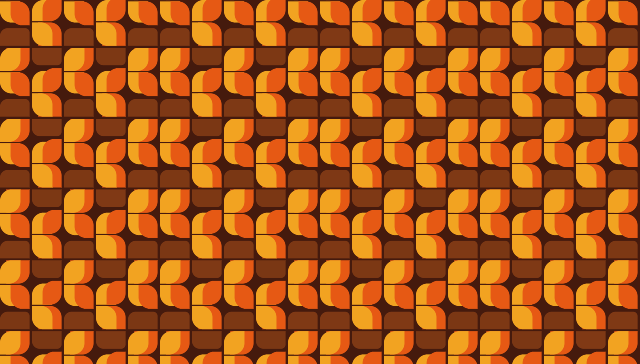
A WebGL 2 fragment shader for this pattern:

```glsl
#version 300 es
precision highp float;
// Retro columns of overlapping orange and amber leaves with brown blocks, every other motif flipped.

uniform vec2 u_resolution;
out vec4 fragColor;

// One unit is one column; y runs downward.
const float COLUMNS = 20.0;
const float PERIOD = 2.215;
const float MOTIF_HEIGHT = 2.155;
const float FIRST_TOP = 1.49;
const float TILE_WIDTH = 0.925;

const vec3 DARK = vec3(0.27, 0.10, 0.05);
const vec3 BROWN = vec3(0.49, 0.22, 0.08);
const vec3 ORANGE = vec3(0.90, 0.35, 0.08);
const vec3 AMBER = vec3(0.95, 0.64, 0.13);

float hash21(vec2 p) {
    vec3 q = fract(vec3(p.xyx) * 0.1031);
    q += dot(q, q.yzx + 33.33);
    return fract((q.x + q.y) * q.z);
}

// Signed distance to a box; radii: top left, top right, bottom right, bottom left.
float roundedBox(vec2 p, vec2 lo, vec2 hi, vec4 radii) {
    vec2 c = p - 0.5 * (lo + hi);
    vec2 pair = c.x < 0.0 ? radii.xw : radii.yz;
    float r = c.y < 0.0 ? pair.x : pair.y;
    vec2 q = abs(c) - 0.5 * (hi - lo) + r;
    return min(max(q.x, q.y), 0.0) + length(max(q, 0.0)) - r;
}

vec3 paint(vec3 base, vec3 ink, float dist, float pixel) {
    return mix(base, ink, smoothstep(0.5, -0.5, dist / pixel));
}

// Two leaves above a brown block.
vec3 motif(vec2 p, float tone, float pixel) {
    float round = 0.36;
    float w = TILE_WIDTH;
    vec3 col = DARK;

    // Upper leaf: amber lies over orange
    float back = roundedBox(p, vec2(0.20, 0.0), vec2(w, 0.73), vec4(0.0, 0.0, round, 0.0));
    float front = roundedBox(p, vec2(0.0), vec2(0.64, 0.73), vec4(round, 0.0, round, 0.0));
    col = paint(col, ORANGE, back, pixel);
    col = paint(col, AMBER, front, pixel);

    // Lower leaf: orange lies over amber and hangs lower
    back = roundedBox(p, vec2(0.0, 0.768), vec2(0.62, 1.43), vec4(0.0, 0.0, 0.0, round));
    front = roundedBox(p, vec2(0.33, 0.768), vec2(w, 1.515), vec4(0.0, round, 0.0, round));
    col = paint(col, AMBER, back, pixel);
    col = paint(col, ORANGE, front, pixel);

    // Brown block
    float block = roundedBox(p, vec2(0.0, 1.605), vec2(w, MOTIF_HEIGHT), vec4(0.24, 0.14, 0.0, 0.0));
    return paint(col, BROWN * tone, block, pixel);
}

void main() {
    float pixel = COLUMNS / u_resolution.x;
    vec2 p = vec2(gl_FragCoord.x, u_resolution.y - gl_FragCoord.y) * pixel;

    float column = floor(p.x);
    float y = (p.y - FIRST_TOP) / PERIOD;
    float row = floor(y);
    vec2 local = vec2(fract(p.x), fract(y) * PERIOD);

    // In each group of five columns, the second and fourth are flipped
    float place = mod(column, 5.0);
    if (mod(place, 2.0) > 0.5) local.y = MOTIF_HEIGHT - local.y;

    float tone = 1.0 + 0.05 * (hash21(vec2(column, row + 7.0)) - 0.5);
    fragColor = vec4(motif(local, tone, pixel), 1.0);
}
```
